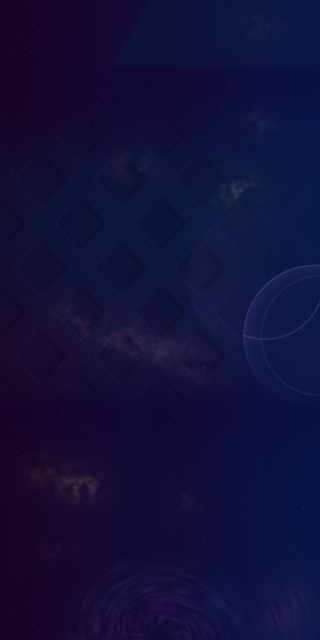
Write a WebGL 2 fragment shader that draws this background.

```glsl
#version 300 es
precision highp float;
uniform vec2 u_resolution;
out vec4 outColor;

float hash(vec2 p) {
  vec3 q = fract(p.xyx * vec3(0.1031, 0.1030, 0.0973));
  q += dot(q, q.yzx + 33.33);
  return fract((q.x + q.y) * q.z);
}

float noise(vec2 p) {
  vec2 i = floor(p), f = fract(p);
  f = f * f * (3.0 - 2.0 * f);
  return mix(mix(hash(i), hash(i + vec2(1, 0)), f.x),
             mix(hash(i + vec2(0, 1)), hash(i + vec2(1, 1)), f.x), f.y);
}

float fbm(vec2 p) {
  float sum = 0.0, gain = 0.5;
  for (int i = 0; i < 5; i++) {
    sum += gain * noise(p);
    p = mat2(1.6, 1.2, -1.2, 1.6) * p + 7.3;
    gain *= 0.55;
  }
  return sum;
}

float glow(vec2 d, vec2 size) {
  d /= size;
  return exp(-dot(d, d));
}

float ring(vec2 p, vec2 center, float radius, float width) {
  float d = (length(p - center) - radius) / width;
  return exp(-d * d);
}

float disc(vec2 p, vec2 center, float radius, float px) {
  return smoothstep(px, -px, length(p - center) - radius);
}

// Offset grid of recessed diamonds: x = fill, y = lit edge, z = inner shadow
vec3 lattice(vec2 p, float px) {
  vec3 result = vec3(0);
  for (int i = 0; i < 2; i++) {
    vec2 cell = (p - vec2(0.252, 1.578)) / vec2(0.25, 0.276) + 0.5 * float(i);
    vec2 d = (fract(cell + 0.5) - 0.5) * vec2(0.25, 0.276);
    float edge = (abs(d.x) + abs(d.y) * 0.92 - 0.081) * 0.73;
    float fill = smoothstep(px, -px, edge);
    float line = exp(-pow(edge / 0.0026, 2.0));
    result.x += fill;
    result.y += line * smoothstep(0.03, -0.04, d.x + 0.3 * d.y);
    result.z += fill * smoothstep(-0.022, 0.0, edge) * smoothstep(-0.01, 0.03, d.x);
  }
  return result;
}

void main() {
  vec2 p = gl_FragCoord.xy / u_resolution.x;
  p.y *= 2.0 * u_resolution.x / u_resolution.y;
  float px = 1.0 / u_resolution.x;
  float cloud = fbm(p * 9.0);

  // Maroon to violet to navy backdrop
  vec3 col = mix(vec3(0.095, 0.01, 0.13), vec3(0.068, 0.035, 0.2), smoothstep(-0.05, 0.45, p.x));
  col = mix(col, vec3(0.03, 0.08, 0.275), smoothstep(0.4, 1.05, p.x));
  col = mix(col, vec3(0.06, 0.02, 0.205), 0.35 * glow(p - vec2(0.55, 0.7), vec2(0.6, 0.1)));
  col = mix(col, vec3(0.06, 0.025, 0.21), 0.4 * glow(p - vec2(0.65, 1.74), vec2(0.5, 0.07)));

  // Slanted panel at the top
  float slant = p.x - 0.352 - (p.y - 1.792) * 0.538;
  float panel = smoothstep(-px, px, p.y - 1.792) * smoothstep(-0.015, 0.015, slant * 0.88);
  col = mix(col, vec3(0.045, 0.095, 0.25), panel * mix(0.7, 0.45, p.x));

  // Teal band carrying the lattice
  float band = smoothstep(0.73, 0.775, p.y) * smoothstep(1.72, 1.5, p.y);
  float teal = glow(p - vec2(0.5, 1.28), vec2(0.8, 0.3));
  col = mix(col, vec3(0.035, 0.115, 0.26), band * teal * 0.68);
  col += band * vec3(0.022, 0.025, 0.02) * glow(p - vec2(0.4, 0.92), vec2(0.6, 0.17));
  vec3 diamonds = lattice(p, px) * band * smoothstep(1.05, 0.55, p.x);
  col = mix(col, vec3(0.06, 0.045, 0.18), 0.3 * diamonds.x);
  col += vec3(0.01, 0.03, 0.034) * diamonds.y;
  col *= 1.0 - 0.2 * diamonds.z;

  // Dusty star lane
  float lane = p.y - 0.9 + 0.37 * (p.x - 0.52) + 0.08 * (cloud - 0.5);
  float dust = exp(-pow(lane / 0.05, 2.0)) * smoothstep(0.08, 0.3, p.x) * smoothstep(0.75, 0.52, p.x);
  col += vec3(0.1, 0.052, 0.045) * dust * smoothstep(0.3, 0.85, fbm(p * 30.0));
  col += vec3(0.1, 0.07, 0.055) * glow(p - vec2(0.53, 0.9), vec2(0.11, 0.03)) * cloud;

  // Golden clouds: position and strength
  vec3 clouds[8] = vec3[8](
    vec3(0.742, 1.406, 1.0), vec3(0.417, 1.479, 0.5), vec3(0.807, 1.61, 0.4), vec3(0.25, 0.482, 1.2),
    vec3(0.13, 0.529, 0.5), vec3(0.573, 0.425, 0.3), vec3(0.807, 1.917, 0.3), vec3(0.18, 0.281, 0.3));
  float tuft = smoothstep(0.35, 0.85, fbm(p * 38.0));
  for (int i = 0; i < 8; i++) {
    vec2 d = p - clouds[i].xy;
    float body = glow(d, vec2(0.06, 0.045)) * tuft;
    col += clouds[i].z * (vec3(0.17, 0.13, 0.05) * body + vec3(0.012, 0.018, 0.01) * glow(d, vec2(0.13, 0.1)));
  }

  // Overlapping translucent discs and rims
  vec2 ghost = vec2(0.807, 1.128), planet = vec2(0.982, 0.951);
  float fade = smoothstep(0.95, 0.58, p.x);
  col += vec3(0.032, 0.015, 0.025) * disc(p, ghost, 0.221, px) * fade;
  float body = disc(p, planet, 0.221, px);
  float rim = smoothstep(0.13, 0.221, length(p - planet));
  float lit = smoothstep(0.74, 1.12, p.y + 0.25 * (1.0 - p.x));
  col = mix(col, vec3(0.06, 0.085, 0.27), 0.55 * body);
  col += vec3(0.05, 0.045, 0.065) * body * rim * rim * lit;
  col += vec3(0.07, 0.07, 0.09) * ring(p, planet, 0.219, 0.003) * smoothstep(0.75, 1.05, p.y);
  col += vec3(0.05, 0.04, 0.065) * ring(p, vec2(1.003, 0.951), 0.187, 0.003);
  col += vec3(0.1, 0.1, 0.12) * ring(p, vec2(0.828, 1.125), 0.185, 0.0025) * mix(0.08, 1.0, body);

  // Swirling streaks at the foot
  vec2 swirl = (p - vec2(0.495, 0.008)) * vec2(1.0, 1.15);
  float radius = length(swirl), angle = atan(swirl.y, swirl.x);
  float streak = noise(vec2(radius * 110.0 + angle * 3.0, angle * 3.5));
  streak *= 0.4 + noise(vec2(radius * 35.0, angle * 6.0 + 9.0));
  vec3 tint = mix(vec3(0.07, 0.03, 0.07), vec3(0.045, 0.075, 0.085), smoothstep(0.1, 0.25, radius));
  col += tint * streak * smoothstep(0.36, 0.15, radius) * smoothstep(0.01, 0.05, radius);
  col += vec3(0.085, 0.035, 0.04) * glow(p - vec2(0.9, 0.07), vec2(0.1, 0.12)) * (0.3 + streak);

  // Scattered stars
  vec2 cell = floor(p * 45.0);
  vec2 offset = 0.25 + 0.5 * vec2(hash(cell + 3.0), hash(cell + 17.0));
  float star = glow(fract(p * 45.0) - offset, vec2(0.08)) * step(0.94 - 0.3 * dust, hash(cell + 41.0));
  col += vec3(0.16, 0.15, 0.18) * star * hash(cell + 59.0);

  outColor = vec4(col, 1.0);
}
```
